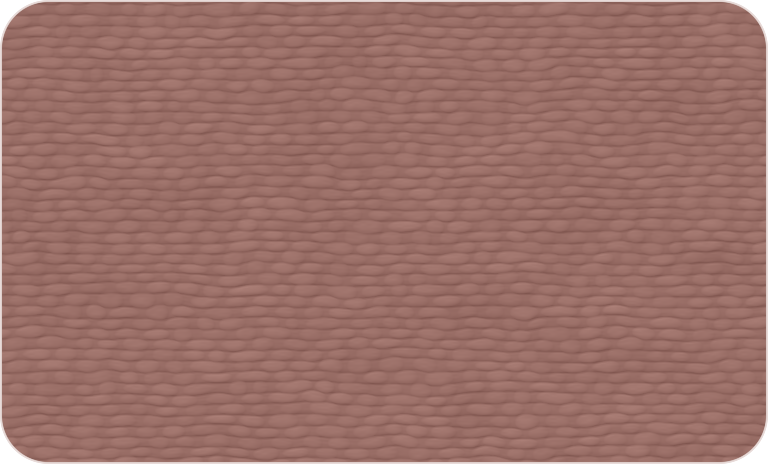
This texture is drawn by a Shadertoy shader. Its source:

```glsl
// A rounded swatch of coarse plain-weave cloth with a pale rim.
// Uneven oval thread bulges, staggered on alternate rows, form a height
// field that is lit from above; noise adds thread drift, slubs and fibres.

float hash(vec2 p) {
    vec3 q = fract(vec3(p.xyx) * 0.1031);
    q += dot(q, q.yzx + 33.33);
    return fract((q.x + q.y) * q.z);
}

float noise(vec2 p) {
    vec2 i = floor(p), f = fract(p);
    f = f * f * (3.0 - 2.0 * f);
    return mix(mix(hash(i), hash(i + vec2(1, 0)), f.x),
               mix(hash(i + vec2(0, 1)), hash(i + vec2(1, 1)), f.x), f.y);
}

// Cloth height; one unit of q is one bulge across and one row up.
float weaveHeight(vec2 q) {
    q.y += 0.5 * noise(q * vec2(0.7, 0.3)) + 0.25 * noise(q * vec2(1.7, 0.6) + 40.0);
    float row = floor(q.y), height = 0.0;
    for (int k = -1; k <= 1; k++) {
        float r = row + float(k);
        float x = q.x + 0.5 * mod(r, 2.0) + 0.2 * hash(vec2(r, 3.0))
                + 0.55 * noise(vec2(q.x * 0.8, r * 7.3));
        float y = q.y - r - 0.5;
        float seed = hash(vec2(floor(x), r + 90.0));
        float across = (fract(x) - 0.5) / (0.46 + 0.1 * seed);
        float up = y / (0.47 + 0.13 * hash(vec2(floor(x) + 17.0, r)));

        // Raised bulge over the low thread that joins it to the next
        float bulge = sqrt(max(0.0, 1.0 - across * across - up * up));
        float thread = 0.55 * sqrt(max(0.0, 1.0 - y * y * 4.5));
        height = max(height, max(bulge * (0.8 + 0.3 * seed), thread));
    }
    // Fine fibres running along the threads
    return height + 0.12 * noise(q * vec2(5.0, 6.0));
}

float roundedBox(vec2 p, vec2 halfSize, float radius) {
    vec2 d = abs(p) - halfSize + radius;
    return length(max(d, 0.0)) + min(max(d.x, d.y), 0.0) - radius;
}

void mainImage(out vec4 fragColor, in vec2 fragCoord) {
    vec2 p = fragCoord / iResolution.y;
    float aspect = iResolution.x / iResolution.y;
    float pixel = 1.0 / iResolution.y;

    // Light the weave, averaging four samples per pixel
    float slope = 0.0, height = 0.0;
    for (int i = 0; i < 4; i++) {
        vec2 jitter = (vec2(i % 2, i / 2) - 0.5) * 0.5 * pixel;
        vec2 q = (p + jitter) * vec2(25.0 / aspect, 43.0);
        float h = weaveHeight(q);
        height += h * 0.25;
        slope += (h - weaveHeight(q + vec2(-0.06, 0.2))) * 0.25;
    }
    float shade = 0.075 * (height - 0.7) + 0.055 * clamp(slope, -0.8, 0.8);
    shade += 0.018 * (noise(p * 9.0) - 0.5);
    vec3 cloth = vec3(0.60, 0.43, 0.40) + shade * vec3(1.0, 0.95, 0.92);

    // Pale rim, with white outside the rounded corners
    float edge = roundedBox(p - 0.5 * vec2(aspect, 1.0), 0.5 * vec2(aspect, 1.0), 0.105);
    vec3 rim = mix(vec3(0.80, 0.72, 0.70), vec3(0.91, 0.86, 0.85),
                   smoothstep(-0.005, -0.002, edge));
    vec3 color = mix(cloth, rim, smoothstep(-0.5, 0.5, (edge + 0.0045) / pixel));
    color = mix(color, vec3(1.0), smoothstep(-0.5, 0.5, edge / pixel));
    fragColor = vec4(color, 1.0);
}
```
